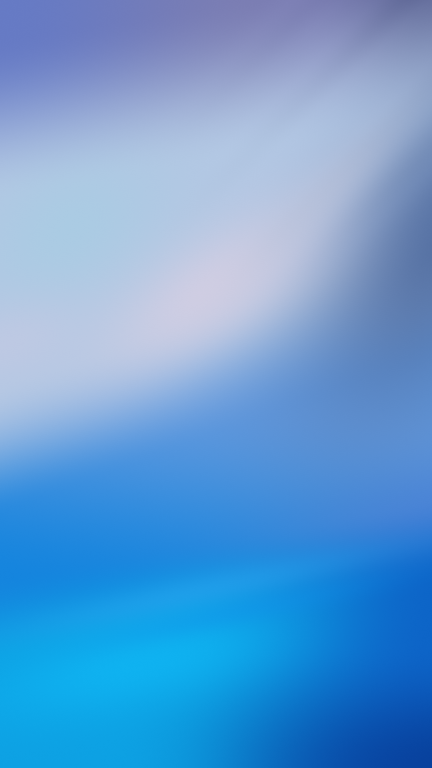
Write a Shadertoy shader that draws this background.

```glsl
float hash(vec2 p) {
    return fract(sin(dot(p, vec2(127.1, 311.7))) * 43758.5453);
}

// Smooth one-dimensional noise, used for faint fibres of light
float fibre(float x) {
    float i = floor(x), f = fract(x);
    return mix(hash(vec2(i, 1.0)), hash(vec2(i + 1.0, 1.0)), f * f * (3.0 - 2.0 * f));
}

// Soft elliptical falloff, turned by an angle in radians
float glow(vec2 p, vec2 centre, vec2 radius, float angle) {
    float c = cos(angle), s = sin(angle);
    vec2 d = p - centre;
    vec2 q = vec2(c * d.x + s * d.y, c * d.y - s * d.x) / radius;
    return exp(-dot(q, q));
}

void mainImage(out vec4 fragColor, in vec2 fragCoord) {
    vec2 uv = fragCoord / iResolution.xy;
    vec2 p = uv * vec2(0.5625, 1.0);
    float side = uv.x - 0.5;

    // Middle blue, turning violet at the right
    vec3 color = mix(vec3(0.08, 0.52, 0.87), vec3(0.38, 0.60, 0.87),
                     smoothstep(0.20, 0.49, uv.y + 0.08 * side));
    color = mix(color, vec3(0.29, 0.48, 0.83), 0.6 * glow(p, vec2(0.58, 0.33), vec2(0.20, 0.07), 0.2));

    // Pale haze above a slanted edge
    float haze = smoothstep(0.43, 0.60, uv.y - 0.2 * side);
    color = mix(color, vec3(0.70, 0.78, 0.89), haze);
    color = mix(color, vec3(0.66, 0.80, 0.89), 0.8 * glow(p, vec2(0.09, 0.70), vec2(0.13, 0.09), 0.5));
    color = mix(color, vec3(0.77, 0.79, 0.89), 0.6 * glow(p, vec2(0.01, 0.555), vec2(0.10, 0.05), 0.3));

    // Slate shadow at the right
    color = mix(color, vec3(0.32, 0.43, 0.63), 0.95 * glow(p, vec2(0.58, 0.70), vec2(0.25, 0.13), 1.05));

    // Periwinkle, mauve and slate along the top
    vec3 top = mix(vec3(0.40, 0.48, 0.77), vec3(0.48, 0.49, 0.70), smoothstep(0.0, 0.6, uv.x));
    top = mix(top, vec3(0.35, 0.38, 0.57), smoothstep(0.7, 1.0, uv.x));
    color = mix(color, top, smoothstep(0.74, 0.95, uv.y - 0.1 * uv.x));

    // Rosy light and its rising streak
    color = mix(color, vec3(0.83, 0.81, 0.89), 0.9 * glow(p, vec2(0.28, 0.625), vec2(0.16, 0.065), 0.58));
    color = mix(color, vec3(0.74, 0.77, 0.86), 0.55 * glow(p, vec2(0.42, 0.745), vec2(0.15, 0.032), 0.78));

    // Faint diagonal fibres in the upper right
    float across = dot(p, vec2(-0.70, 0.71));
    color += 0.025 * (fibre(across * 38.0) - 0.5) * smoothstep(0.3, 0.9, uv.x) * smoothstep(0.6, 0.8, uv.y);

    // Cyan to deep blue below the lower slanted edge
    vec3 lower = mix(vec3(0.05, 0.63, 0.89), vec3(0.05, 0.39, 0.78), smoothstep(0.40, 1.0, uv.x));
    lower = mix(lower, vec3(0.03, 0.25, 0.61), smoothstep(0.16, 0.0, uv.y) * smoothstep(0.25, 1.1, uv.x));
    color = mix(color, lower, smoothstep(0.30, 0.19, uv.y - 0.1 * side));
    color = mix(color, vec3(0.06, 0.72, 0.96), 0.75 * glow(p, vec2(0.18, 0.135), vec2(0.20, 0.055), 0.22));
    color = mix(color, vec3(0.17, 0.64, 0.94), 0.5 * glow(p, vec2(0.27, 0.232), vec2(0.22, 0.022), 0.21));
    color = mix(color, vec3(0.07, 0.57, 0.92), 0.4 * glow(p, vec2(0.32, 0.205), vec2(0.18, 0.018), 0.21));

    // Dither against banding
    color += (hash(fragCoord) - 0.5) / 255.0;
    fragColor = vec4(color, 1.0);
}
```
